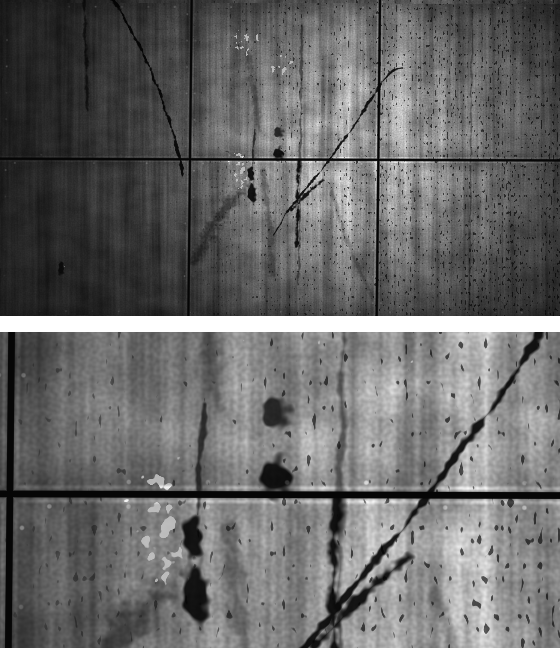
Top, the full canvas; bottom, a detail of the centre.
A WebGL 1 fragment shader for this texture:

```glsl
precision highp float;

uniform vec2 u_resolution;

// Lengths are fractions of the canvas height.
const vec2 PANEL_SIZE = vec2(0.596, 0.495);
const float SEAM_TILT = 0.0105;
const float SEAM_HALF_WIDTH = 0.0036;
const float BOLT_SPACING = 0.0835;
const float BOLT_INSET = 0.013;
const float BOLT_RADIUS = 0.0023;
const vec2 LIGHT_CENTER = vec2(1.12, 0.56);
const vec2 LIGHT_SPREAD = vec2(0.58, 0.54);
const float AMBIENT = 0.115;
const float LIGHT_GAIN = 0.55;
const float STREAK_DEPTH = 0.36;
const float MOTTLE_DEPTH = 0.24;
const float PIT_DEPTH = 0.62;
const vec3 METAL_TINT = vec3(1.0);
const vec3 SEAM_COLOR = vec3(0.025);
const vec3 CHIP_COLOR = vec3(0.78);

float hash(vec2 p) {
  return fract(sin(dot(p, vec2(127.1, 311.7))) * 43758.55);
}

vec2 gradient(vec2 cell) {
  float angle = 6.2832 * hash(cell);
  return vec2(cos(angle), sin(angle));
}

float noise(vec2 p) {
  vec2 i = floor(p), f = fract(p);
  vec2 w = f * f * f * (f * (f * 6.0 - 15.0) + 10.0);
  vec2 e = vec2(1.0, 0.0);
  float low = mix(dot(gradient(i), f), dot(gradient(i + e), f - e), w.x);
  float high = mix(dot(gradient(i + e.yx), f - e.yx), dot(gradient(i + 1.0), f - 1.0), w.x);
  return mix(low, high, w.y);
}

float fbm(vec2 p) {
  float sum = 0.0, gain = 1.0;
  for (int i = 0; i < 5; i++) {
    sum += gain * noise(p);
    p = p * 2.1 + 17.3;
    gain *= 0.6;
  }
  return sum;
}

// Coverage of a bowed stroke with a ragged, broken outline.
float stroke(vec2 p, vec2 a, vec2 b, float bow, float width, float soft) {
  float len = distance(a, b);
  vec2 dir = (b - a) / len, rel = p - a;
  float along = dot(rel, dir);
  float t = clamp(along / len, 0.0, 1.0);
  float side = dot(rel, vec2(-dir.y, dir.x)) - bow * 4.0 * t * (1.0 - t);
  side += 0.006 * noise(p * 22.0);
  float d = length(vec2(side, along - t * len));
  float halfWidth = width * (0.75 + 1.1 * noise(p * 33.0) + 0.8 * noise(p * 110.0));
  float blur = max(soft, 0.7 / u_resolution.y);
  return 1.0 - smoothstep(-blur, blur, d - halfWidth);
}

// Coverage of a rough oval: one inside, fading at its rim.
float blot(vec2 p, vec2 center, vec2 radius) {
  float d = length((p - center) / radius) + 0.7 * noise(p * 75.0);
  return 1.0 - smoothstep(0.65, 1.15, d);
}

float region(vec2 p, vec2 center, vec2 radius) {
  return exp(-dot((p - center) / radius, (p - center) / radius));
}

void main() {
  float px = 1.0 / u_resolution.y;
  vec2 p = gl_FragCoord.xy * px;
  vec2 sheared = vec2(p.x - SEAM_TILT * p.y, p.y + 0.003 * (p.x - 0.89));
  vec2 panel = floor(sheared / PANEL_SIZE);
  vec2 local = sheared - panel * PANEL_SIZE;
  vec2 edge = 0.5 * PANEL_SIZE - abs(local - 0.5 * PANEL_SIZE);
  vec2 grain = p + 5.7 * panel;

  // Pool of light over the panels
  float tone = AMBIENT + LIGHT_GAIN * region(p, LIGHT_CENTER, LIGHT_SPREAD);
  tone *= 0.96 + 0.12 * hash(panel + 3.0);
  tone *= mix(0.84, 1.0, smoothstep(0.0, 0.05, min(edge.x, edge.y)));

  // Brushed streaks, mottling and fine grain
  float streak = noise(grain * vec2(17.0, 0.8)) + 0.8 * noise(grain * vec2(58.0, 1.8))
    + 0.6 * noise(grain * vec2(150.0, 4.0));
  tone *= 1.0 + STREAK_DEPTH * streak + MOTTLE_DEPTH * fbm(grain * vec2(9.0, 13.0));
  tone *= 1.0 + 0.16 * noise(p * 210.0);

  // Pits gathered in vertical runs, denser to the right
  float density = 0.12 * smoothstep(0.7, 1.55, p.x) + 0.16 * noise(grain * vec2(14.0, 1.4));
  float pits = smoothstep(0.40, 0.52, noise(grain * vec2(155.0, 75.0)) + density);
  tone *= 1.0 - PIT_DEPTH * pits * smoothstep(0.3, 1.0, p.x);

  // Broad smears and faint scuffs
  float smear = 0.30 * stroke(p, vec2(0.785, 0.83), vec2(0.82, 0.59), 0.0, 0.011, 0.008);
  smear += 0.30 * stroke(p, vec2(0.83, 0.46), vec2(0.86, 0.13), 0.008, 0.010, 0.007);
  smear += 0.45 * stroke(p, vec2(0.755, 0.39), vec2(0.62, 0.18), -0.01, 0.018, 0.016);
  smear += 0.25 * stroke(p, vec2(1.05, 0.39), vec2(1.18, 0.06), -0.01, 0.007, 0.005);
  smear += 0.40 * stroke(p, vec2(1.495, 0.98), vec2(1.485, 0.02), 0.0, 0.003, 0.003);
  smear += 0.45 * stroke(p, vec2(0.955, 0.92), vec2(0.945, 0.10), 0.0, 0.004, 0.003);
  tone *= 1.0 - min(smear, 0.7);

  // Cracks and gouges
  float crack = stroke(p, vec2(0.352, 1.01), vec2(0.579, 0.444), 0.03, 0.0048, 0.002);
  crack = max(crack, stroke(p, vec2(1.208, 0.741), vec2(0.903, 0.324), 0.012, 0.0042, 0.002));
  crack = max(crack, stroke(p, vec2(1.02, 0.43), vec2(0.92, 0.335), 0.0, 0.006, 0.003));
  crack = max(crack, stroke(p, vec2(1.208, 0.741), vec2(1.272, 0.785), 0.008, 0.003, 0.002));
  crack = max(crack, stroke(p, vec2(0.903, 0.324), vec2(0.866, 0.257), 0.003, 0.002, 0.002));
  crack = max(crack, stroke(p, vec2(0.944, 0.49), vec2(0.939, 0.22), 0.0, 0.005, 0.003));
  crack = max(crack, 0.7 * stroke(p, vec2(0.266, 1.01), vec2(0.276, 0.65), 0.0, 0.005, 0.004));
  crack = max(crack, 0.7 * stroke(p, vec2(0.805, 0.59), vec2(0.795, 0.43), 0.0, 0.003, 0.002));

  // Dark stains
  crack = max(crack, 0.8 * blot(p, vec2(0.882, 0.58), vec2(0.015, 0.018)));
  crack = max(crack, blot(p, vec2(0.882, 0.512), vec2(0.017, 0.022)));
  crack = max(crack, blot(p, vec2(0.794, 0.452), vec2(0.011, 0.025)));
  crack = max(crack, blot(p, vec2(0.797, 0.39), vec2(0.015, 0.034)));
  crack = max(crack, 0.8 * blot(p, vec2(0.193, 0.147), vec2(0.010, 0.023)));
  tone *= 1.0 - 0.88 * crack;
  vec3 color = METAL_TINT * tone;

  // Flaked light coating
  float flaking = region(p, vec2(0.77, 0.865), vec2(0.07, 0.035));
  flaking = max(flaking, region(p, vec2(0.895, 0.79), vec2(0.045, 0.035)));
  flaking = max(flaking, 1.15 * region(p, vec2(0.763, 0.465), vec2(0.035, 0.075)));
  float chips = noise(p * vec2(62.0, 48.0)) + 0.45 * noise(p * 130.0) + 0.62 * flaking;
  color = mix(color, CHIP_COLOR, 0.85 * smoothstep(0.74, 0.82, chips) * (1.0 - crack));

  // Bolts along every panel edge
  vec2 step2 = (fract(local / BOLT_SPACING) - 0.5) * BOLT_SPACING;
  float bolt = min(length(vec2(edge.x - BOLT_INSET, step2.y)), length(vec2(step2.x, edge.y - BOLT_INSET)));
  float shine = hash(floor(local / BOLT_SPACING) + 9.0 * panel);
  color += 0.22 * shine * (1.0 - smoothstep(BOLT_RADIUS - px, BOLT_RADIUS + px, bolt));

  // Seams with a thin lit lip
  vec2 seamIndex = clamp(floor(sheared / PANEL_SIZE + 0.5), vec2(1.0), vec2(2.0, 1.0));
  vec2 gap = abs(sheared - seamIndex * PANEL_SIZE);
  float seam = min(gap.x, gap.y);
  color *= 1.0 + 0.3 * (1.0 - smoothstep(0.0, 0.004, abs(seam - 2.0 * SEAM_HALF_WIDTH)));
  color = mix(SEAM_COLOR, color, smoothstep(-0.7 * px, 0.7 * px, seam - SEAM_HALF_WIDTH));

  gl_FragColor = vec4(clamp(color, 0.0, 1.0), 1.0);
}
```
